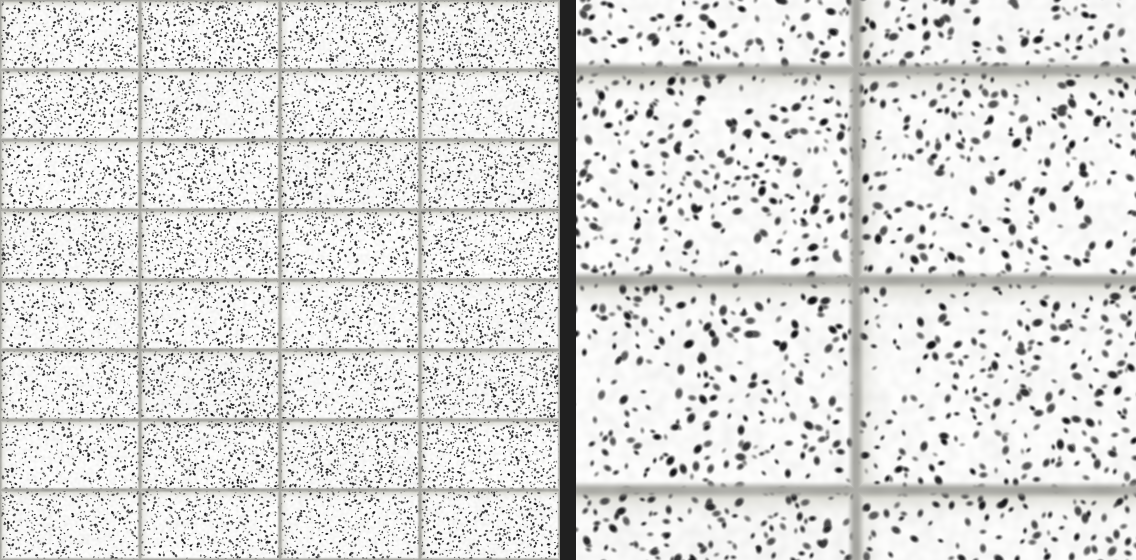
Left, the full canvas; right, a detail of the centre.
Give the GLSL for this texture, as a WebGL 2 fragment shader.

```glsl
#version 300 es
precision highp float;
// Speckled white terrazzo tiles in a straight 4 by 8 stack with soft grey grout.

#define TILES vec2(4.0, 8.0)
#define GROUT_HALF 0.0031
#define GROUT_SOFT 0.0026
#define BEVEL_WIDTH 0.0095
#define SPECK_CELLS 150.0
#define SPECK_DENSITY 0.57
#define SPECK_RADIUS vec2(0.0010, 0.0025)
#define SPECK_SOFT 0.0013
#define CLUMPING 0.45
#define MOTTLE 0.04

uniform vec2 u_resolution;
out vec4 fragColor;

const vec3 TILE_WHITE = vec3(0.975, 0.975, 0.972);
const vec3 BEVEL_GREY = vec3(0.85, 0.85, 0.815);
const vec3 GROUT_GREY = vec3(0.665, 0.665, 0.645);
const vec3 SPECK_DARK = vec3(0.08, 0.08, 0.09);
const vec3 SPECK_PALE = vec3(0.64, 0.64, 0.63);

// Integer hash: three independent values from 0 to 1.
vec3 hash3(vec2 cell, float seed) {
  uvec3 v = uvec3(ivec3(vec3(cell, seed)) + 4096);
  v = v * 1664525u + 1013904223u;
  v.x += v.y * v.z; v.y += v.z * v.x; v.z += v.x * v.y;
  v ^= v >> 16u;
  v.x += v.y * v.z; v.y += v.z * v.x; v.z += v.x * v.y;
  return vec3(v >> 8u) / 16777216.0;
}

float cornerSlope(vec2 cell, vec2 offset) {
  float angle = 6.2832 * hash3(cell, 7.0).x;
  return dot(vec2(cos(angle), sin(angle)), offset);
}

float gradientNoise(vec2 p) {
  vec2 i = floor(p), f = fract(p);
  vec2 w = f * f * f * (f * (f * 6.0 - 15.0) + 10.0);
  vec2 e = vec2(1.0, 0.0);
  return mix(mix(cornerSlope(i, f), cornerSlope(i + e, f - e), w.x),
             mix(cornerSlope(i + e.yx, f - e.yx), cornerSlope(i + 1.0, f - 1.0), w.x), w.y);
}

// Jittered oval chips, each with its own size, direction and tone.
vec3 addSpecks(vec3 colour, vec2 uv, float density, float soft) {
  vec2 home = floor(uv * SPECK_CELLS);
  for (int y = -1; y <= 1; y++) {
    for (int x = -1; x <= 1; x++) {
      vec2 cell = home + vec2(x, y);
      vec3 place = hash3(cell, 1.0);
      vec3 look = hash3(cell, 2.0);
      float clump = CLUMPING * gradientNoise(cell * 0.17 + 0.31);
      if (place.z > density + clump) continue;
      vec2 d = uv - (cell + place.xy) / SPECK_CELLS;
      float angle = 6.2832 * look.x;
      vec2 axis = vec2(cos(angle), sin(angle));
      d = vec2(dot(d, axis) * 0.82, dot(d, vec2(-axis.y, axis.x)) * 1.15);
      float radius = mix(SPECK_RADIUS.x, SPECK_RADIUS.y, look.y * look.y);
      float cover = 1.0 - smoothstep(radius - soft, radius + soft, length(d));
      vec3 tone = mix(SPECK_DARK, SPECK_PALE, look.z * (1.0 - 0.5 * look.y));
      colour = mix(colour, min(colour, tone), cover);
    }
  }
  return colour;
}

void main() {
  vec2 uv = gl_FragCoord.xy / u_resolution;
  float pixel = 1.0 / min(u_resolution.x, u_resolution.y);

  // Tile layout and distance to the nearest joint
  vec2 tile = floor(uv * TILES);
  vec2 local = fract(uv * TILES) / TILES;
  vec2 edge = min(local, 1.0 / TILES - local);
  float joint = min(edge.x, edge.y);
  vec3 tileRandom = hash3(tile, 3.0);

  // Tile face with faint mottling
  float mottle = gradientNoise(uv * 150.0) + 0.5 * gradientNoise(uv * 40.0);
  vec3 colour = TILE_WHITE + MOTTLE * min(mottle, 0.4);
  colour += 0.012 * (tileRandom.x - 0.5);

  // Pale shaded bevel, strongest along the top and left of each tile
  vec2 inset = vec2(local.x, 1.0 / TILES.y - local.y) / BEVEL_WIDTH;
  vec2 shade = exp(-inset * inset) * vec2(0.7, 1.0);
  float bevel = max(shade.x, shade.y) * (0.95 + 0.4 * gradientNoise(uv * 30.0));
  colour = mix(colour, BEVEL_GREY, clamp(bevel, 0.0, 1.0));

  // Chips, a little denser on some tiles than others
  float density = SPECK_DENSITY * mix(0.84, 1.16, tileRandom.y);
  colour = addSpecks(colour, uv, density, max(SPECK_SOFT, 0.6 * pixel));

  // Soft grout with slight unevenness
  float soft = max(GROUT_SOFT, 0.7 * pixel);
  float grout = 1.0 - smoothstep(GROUT_HALF - soft, GROUT_HALF + soft, joint);
  vec3 groutColour = GROUT_GREY + 0.06 * gradientNoise(uv * 60.0);
  colour = mix(colour, groutColour, grout);

  fragColor = vec4(clamp(colour, 0.0, 1.0), 1.0);
}
```
